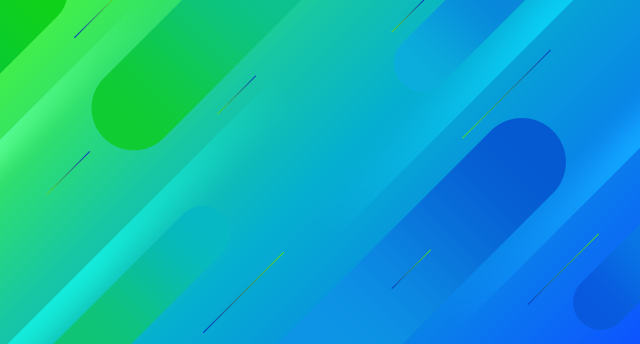
Reproduce this background procedurally as a Shadertoy shader.

```glsl
// Diagonal green-to-blue gradient crossed by one-sided glows, with rounded
// bars and thin two-tone strokes, all running at 45 degrees.
// Positions are in canvas heights; "across" and "along" are the slanted axes.

const vec2 ALONG_DIR = vec2(0.70710678);
const vec2 ACROSS_DIR = vec2(0.70710678, -0.70710678);

// Background stops, evenly spaced from the top left to the bottom right
const float ACROSS_SPAN = 2.855;
const int STOPS = 7;
const vec3 BASE[STOPS] = vec3[](
    vec3(0.30, 0.97, 0.22), vec3(0.20, 0.89, 0.40), vec3(0.09, 0.78, 0.64),
    vec3(0.02, 0.69, 0.81), vec3(0.03, 0.58, 0.87), vec3(0.04, 0.46, 0.94),
    vec3(0.05, 0.33, 1.00));

// Glows: edge across, signed width, faint end along, bright end along
const int GLOWS = 4;
const vec4 GLOW[GLOWS] = vec4[](
    vec4(0.406, 0.15, 1.40, 0.56), vec4(1.022, 0.20, 1.57, 0.50),
    vec4(1.667, -0.22, 1.27, 2.50), vec4(2.290, -0.20, 1.37, 2.42));
const vec3 GLOW_COLOR[GLOWS] = vec3[](
    vec3(0.33, 0.98, 0.57), vec3(0.08, 0.92, 0.86),
    vec3(0.04, 0.80, 0.95), vec3(0.07, 0.65, 1.00));

// Bars: cap centre, radius, fade length signed by the way the tail runs
const int BARS = 6;
const vec4 BAR[BARS] = vec4[](
    vec4(0.099, 1.022, 0.097, -0.30), vec4(0.389, 0.686, 0.123, 0.55),
    vec4(0.589, 0.321, 0.080, -0.45), vec4(1.227, 0.816, 0.082, 0.30),
    vec4(1.517, 0.529, 0.128, -0.75), vec4(1.746, 0.121, 0.080, 0.25));
const vec3 CAP_COLOR[BARS] = vec3[](
    vec3(0.06, 0.82, 0.10), vec3(0.06, 0.80, 0.20), vec3(0.02, 0.72, 0.77),
    vec3(0.04, 0.68, 0.86), vec3(0.02, 0.35, 0.82), vec3(0.03, 0.35, 0.87));
const vec3 TAIL_COLOR[BARS] = vec3[](
    vec3(0.03, 0.79, 0.20), vec3(0.05, 0.76, 0.56), vec3(0.06, 0.77, 0.46),
    vec3(0.03, 0.53, 0.86), vec3(0.05, 0.58, 0.90), vec3(0.03, 0.47, 0.90));

// Strokes: lower-left end, length, 1 when that end is green (0 when blue)
const int STROKES = 8;
const vec4 STROKE[STROKES] = vec4[](
    vec4(0.217, 0.891, 0.154, 0.0), vec4(0.633, 0.669, 0.155, 1.0),
    vec4(0.138, 0.437, 0.172, 1.0), vec4(1.140, 0.908, 0.130, 1.0),
    vec4(1.345, 0.599, 0.360, 1.0), vec4(0.592, 0.034, 0.328, 0.0),
    vec4(1.140, 0.162, 0.157, 0.0), vec4(1.536, 0.116, 0.287, 0.0));
const float STROKE_HALF_WIDTH = 0.0015;
const vec3 STROKE_BLUE = vec3(0.04, 0.22, 0.74);
const vec3 STROKE_GREEN = vec3(0.32, 0.85, 0.18);

float coverage(float dist, float pixel) {
    return clamp(0.5 - dist / pixel, 0.0, 1.0);
}

vec3 baseGradient(float across) {
    float x = clamp(across / ACROSS_SPAN, 0.0, 0.9999) * float(STOPS - 1);
    int i = int(x);
    return mix(BASE[i], BASE[i + 1], fract(x));
}

// Strength of a glow that is sharp on one side and fades on the other
float glowAmount(vec4 glow, float across, float along, float pixel) {
    float inside = (across - glow.x) * sign(glow.y);
    float falloff = 1.0 - smoothstep(0.0, 1.0, inside / abs(glow.y));
    float reach = clamp((along - glow.z) / (glow.w - glow.z), 0.0, 1.0);
    return coverage(-inside, pixel * 1.414) * falloff * reach;
}

void mainImage(out vec4 fragColor, in vec2 fragCoord) {
    vec2 p = fragCoord / iResolution.y;
    float pixel = 1.0 / iResolution.y;
    float across = p.x - p.y + 1.0;
    float along = p.x + p.y;

    // Background and glows
    vec3 color = baseGradient(across);
    for (int i = 0; i < GLOWS; i++) {
        color = mix(color, GLOW_COLOR[i], glowAmount(GLOW[i], across, along, pixel));
    }

    // Rounded bars, open at the tail
    for (int i = 0; i < BARS; i++) {
        vec2 q = p - BAR[i].xy;
        float tail = dot(q, ALONG_DIR) * sign(BAR[i].w);
        float dist = length(vec2(min(tail, 0.0), dot(q, ACROSS_DIR))) - BAR[i].z;
        float fade = smoothstep(-0.1, 1.0, tail / abs(BAR[i].w));
        vec3 barColor = mix(CAP_COLOR[i], TAIL_COLOR[i], fade);
        color = mix(color, barColor, coverage(dist, pixel));
    }

    // Thin strokes
    for (int i = 0; i < STROKES; i++) {
        vec2 q = p - STROKE[i].xy;
        float t = clamp(dot(q, ALONG_DIR) / STROKE[i].z, 0.0, 1.0);
        float dist = length(q - ALONG_DIR * STROKE[i].z * t) - STROKE_HALF_WIDTH;
        vec3 strokeColor = mix(STROKE_BLUE, STROKE_GREEN, abs(STROKE[i].w - t));
        color = mix(color, strokeColor, coverage(dist, pixel));
    }

    fragColor = vec4(color, 1.0);
}
```
